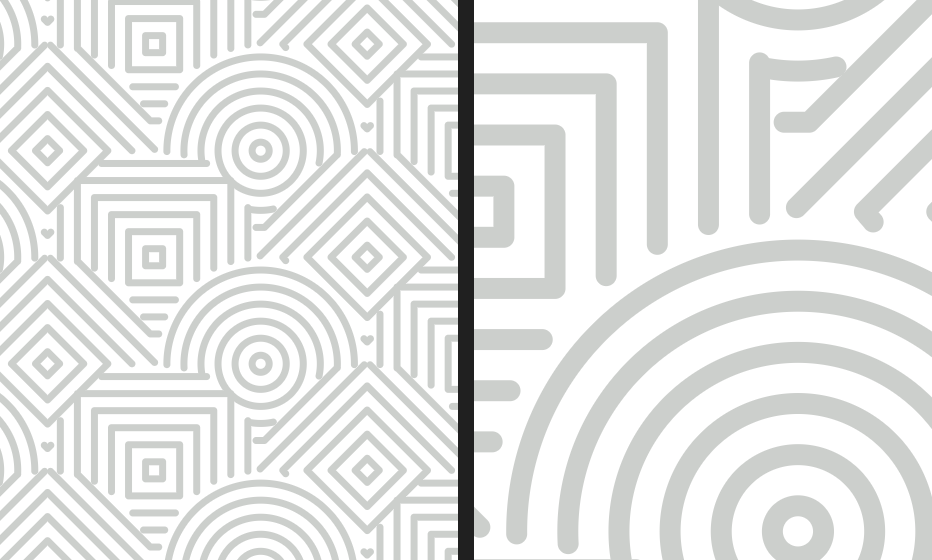
Left, the full canvas; right, a detail of the centre.
This pattern is drawn by a WebGL 1 fragment shader. Its source:

```glsl
precision highp float;
// Interlocking line motifs: concentric diamonds, squares and circles, with small hearts.

uniform vec2 u_resolution;

// Lengths are in line spacings; every motif has its rings at k + 0.5.
const float SPACINGS_HIGH = 32.85;          // line spacings over the canvas height
const vec2  ORIGIN = vec2(2.79, 24.01);     // centre of one diamond
const float STEP = 6.25;                    // distance between motif columns
const float HALF_WIDTH = 0.205;             // half the stroke width
const vec3  PAPER = vec3(1.0);
const vec3  INK = vec3(0.80, 0.81, 0.80);

float segment(vec2 p, vec2 a, vec2 b) {
  vec2 ab = b - a;
  return length(p - a - ab * clamp(dot(p - a, ab) / dot(ab, ab), 0.0, 1.0));
}

float squareRing(vec2 p, float halfSize) {
  vec2 q = abs(p) - halfSize;
  return abs(length(max(q, 0.0)) + min(max(q.x, q.y), 0.0));
}

// Arc over the top of a circle, down to height endY on both sides.
float arc(vec2 p, float radius, float endY) {
  p.x = abs(p.x);
  vec2 end = vec2(sqrt(radius * radius - endY * endY), endY);
  return end.x * p.y > end.y * p.x ? abs(length(p) - radius) : length(p - end);
}

float diamondMotif(vec2 p) {
  vec2 m = vec2(abs(p.x), p.y);
  vec2 turned = vec2(p.x + p.y, p.y - p.x) * 0.70711;
  float d = 1e3;
  for (int i = 0; i < 3; i++) d = min(d, squareRing(turned, float(i) + 0.5));

  // open chevrons, the outer one with a notched tip
  d = min(d, segment(m, vec2(0.0, 4.95), vec2(4.95, 0.0)));
  d = min(d, segment(m, vec2(0.17, 6.19), vec2(6.28, 0.08)));
  d = min(d, segment(p, vec2(-4.95, 0.0), vec2(-4.78, -0.2)));

  // shoulders that carry on the neighbouring outlines
  d = min(d, segment(m, vec2(1.75, 6.03), vec2(6.03, 1.75)));
  d = min(d, segment(m, vec2(6.03, 1.75), vec2(6.52, 1.75)));

  // heart under the lower tip
  return min(d, segment(m, vec2(0.19, -4.78), vec2(0.0, -4.97)));
}

float squareMotif(vec2 p) {
  vec2 m = vec2(abs(p.x), p.y);
  float d = min(squareRing(p, 0.5), squareRing(p, 1.5));

  // open frames whose legs stop on a circle around the next motif
  for (int i = 2; i < 6; i++) {
    float level = float(i) + 0.5;
    float gap = STEP - level;
    float legEnd = sqrt(STEP * STEP - gap * gap) - STEP;
    bool outer = i == 5;
    float legTop = outer ? 2.91 : level;
    float topEnd = outer ? 3.08 : level;
    d = min(d, segment(m, vec2(level, legTop), vec2(level, legEnd)));
    d = min(d, segment(m, vec2(0.0, level), vec2(topEnd, level)));
  }

  // dashes below
  d = min(d, segment(m, vec2(0.0, -2.5), vec2(1.25, -2.5)));
  return min(d, segment(m, vec2(0.0, -3.5), vec2(0.62, -3.5)));
}

float circleMotif(vec2 p) {
  float d = 1e3;
  for (int i = 0; i < 3; i++) d = min(d, abs(length(p) - float(i) - 0.5));

  // open arches and the short arc below
  d = min(d, arc(p, 3.5, -0.72));
  d = min(d, arc(p, 4.5, -0.24));
  d = min(d, arc(p, 5.5, -0.05));
  return min(d, arc(vec2(p.x, -p.y), 3.5, 3.42));
}

// Motif kind cycles along the columns; odd columns sit half a period higher.
float pattern(vec2 p) {
  float nearest = floor(p.x / STEP + 0.5);
  float period = 2.0 * STEP;
  float d = 1e3;
  for (int i = -1; i <= 1; i++) {
    float column = nearest + float(i);
    float kind = mod(column, 3.0);
    vec2 q = p - STEP * vec2(column, mod(column, 2.0));
    q.y -= period * floor(q.y / period + 0.5);
    for (int j = -1; j <= 1; j++) {
      vec2 local = q + vec2(0.0, period * float(j));
      if (kind < 0.5) d = min(d, diamondMotif(local));
      else if (kind < 1.5) d = min(d, squareMotif(local));
      else d = min(d, circleMotif(local));
    }
  }
  return d;
}

void main() {
  float pixel = SPACINGS_HIGH / u_resolution.y;
  vec2 p = gl_FragCoord.xy * pixel - ORIGIN;
  float ink = clamp(0.5 + (HALF_WIDTH - pattern(p)) / pixel, 0.0, 1.0);
  gl_FragColor = vec4(mix(PAPER, INK, ink), 1.0);
}
```
